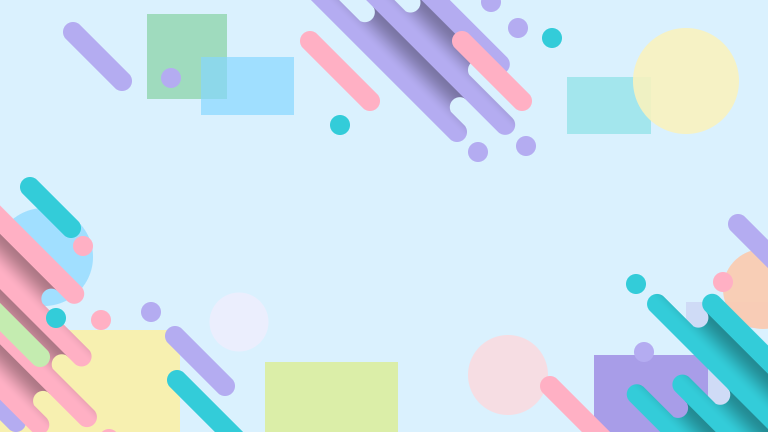
Write a Shadertoy shader that draws this background.

```glsl
// Pastel backdrop: soft rectangles and discs with fans of rounded diagonal rods.

#define VIEW_H 432.0    // canvas height in design units, y runs downward
#define ROD_R 10.0      // radius of rods and dots
#define SLAT_GAP 55.3   // diagonal spacing of rods in a fan
#define SHADE 0.32      // darkness of the shadow beside a rod
#define SHADE_W 40.0    // diagonal width of that shadow
#define FAR 900.0       // rod length that runs off the canvas

const vec3 SKY    = vec3(0.853, 0.944, 0.996);
const vec3 PURPLE = vec3(0.705, 0.675, 0.945);
const vec3 PINK   = vec3(1.00, 0.69, 0.77);
const vec3 TEAL   = vec3(0.20, 0.80, 0.85);
const vec3 BLUE   = vec3(0.63, 0.875, 1.0);
const vec3 LILAC  = vec3(0.81, 0.86, 0.965);

float pixelSize;

// Blend an ink over the colour inside a signed distance
void paint(inout vec3 col, float d, vec3 ink, float alpha) {
    col = mix(col, ink, alpha * clamp(0.5 - d / pixelSize, 0.0, 1.0));
}

float disc(vec2 p, vec2 center, float radius) {
    return length(p - center) - radius;
}

float rect(vec2 p, vec2 lo, vec2 hi) {
    vec2 d = abs(p - 0.5 * (lo + hi)) - 0.5 * (hi - lo);
    return max(d.x, d.y);
}

// Rod running down and right from a; run is its extent along x
float rod(vec2 p, vec2 a, float run) {
    vec2 q = p - a;
    return length(q - clamp(0.5 * (q.x + q.y), 0.0, run)) - ROD_R;
}

// Strip between two rods, with a round notch cut into each end
float web(vec2 p, vec2 a, float run) {
    vec2 q = p - a;
    float side = abs(q.x - q.y) * 0.7071 - ROD_R - 0.5;
    float ends = (abs(0.5 * (q.x + q.y - run)) - 0.5 * run) * 1.4142;
    ends = (abs(0.5 * (q.x + q.y) - 0.5 * run) - 0.5 * run) * 1.4142;
    float notch = ROD_R - min(length(q), length(q - run));
    return max(max(side, ends), notch);
}

// Point on the diagonal x - y = diag, at distance t along it
vec2 onDiagonal(float diag, float t) {
    return vec2(t + 0.5 * diag, t - 0.5 * diag);
}

// Parallel rods joined by webs, each shaded by its upper right neighbour
void fan(inout vec3 col, vec2 p, vec3 ink, float diag, int count,
         vec4 rodFrom, vec4 rodTo, vec3 webFrom, vec3 webTo) {
    for (int i = 0; i < count; i++) {
        float d = rod(p, onDiagonal(diag, rodFrom[i]), rodTo[i] - rodFrom[i]);
        float light = 1.0;
        if (i < count - 1) {
            float mid = diag + 0.5 * SLAT_GAP;
            d = min(d, web(p, onDiagonal(mid, webFrom[i]), webTo[i] - webFrom[i]));
            float edge = diag + 0.75 * SLAT_GAP;
            light -= SHADE * smoothstep(-SHADE_W, 0.0, p.x - p.y - edge);
        }
        paint(col, d, ink * light, 1.0);
        diag += SLAT_GAP;
    }
}

void mainImage(out vec4 fragColor, in vec2 fragCoord) {
    pixelSize = VIEW_H / iResolution.y;
    vec2 p = vec2(fragCoord.x, iResolution.y - fragCoord.y) * pixelSize;
    vec3 col = SKY;

    // Soft rectangles and discs
    paint(col, rect(p, vec2(147, 14), vec2(227, 99)), vec3(0.625, 0.86, 0.745), 1.0);
    paint(col, rect(p, vec2(201, 57), vec2(294, 115)), vec3(0.52, 0.84, 1.0), 0.68);
    paint(col, rect(p, vec2(567, 77), vec2(651, 134)), vec3(0.64, 0.90, 0.93), 1.0);
    paint(col, disc(p, vec2(686, 81), 53.0), vec3(0.98, 0.95, 0.74), 0.88);
    paint(col, disc(p, vec2(44, 257), 49.0), BLUE, 1.0);
    paint(col, rect(p, vec2(0, 330), vec2(180, 432)), vec3(0.97, 0.94, 0.69), 1.0);
    paint(col, rect(p, vec2(265, 362), vec2(398, 432)), vec3(0.86, 0.935, 0.66), 1.0);
    paint(col, disc(p, vec2(239, 322), 29.5), vec3(0.92, 0.935, 0.993), 1.0);
    paint(col, disc(p, vec2(508, 375), 40.0), vec3(0.965, 0.867, 0.89), 1.0);
    paint(col, rect(p, vec2(686, 302), vec2(768, 328)), LILAC, 1.0);
    paint(col, disc(p, vec2(763, 289), 40.0), vec3(0.985, 0.795, 0.69), 0.92);
    paint(col, rod(p, vec2(700, 375), 20.0), LILAC, 1.0);
    paint(col, rect(p, vec2(594, 355), vec2(708, 432)), vec3(0.66, 0.615, 0.91), 1.0);

    // Fans: top, lower left, lower right
    fan(col, p, PURPLE, 325.0, 3, vec4(0), vec4(294.5, 315, 282, 0),
        vec3(188.5, 206.5, 0), vec3(283.5, 274, 0));
    paint(col, rod(p, vec2(-90, 316), 106.0), PURPLE, 1.0);
    fan(col, p, PINK, -385.5, 4, vec4(-FAR), vec4(232, 252, 219, 184),
        vec3(-FAR), vec3(222, 213, 175));
    paint(col, rod(p, vec2(-60, 257), 100.0), vec3(0.77, 0.925, 0.69), 1.0);
    fan(col, p, TEAL, 242.5, 4, vec4(515.5, 533.5, 480.5, 508), vec4(FAR),
        vec3(543, 557.5, 508), vec3(FAR));

    // Loose rods
    paint(col, rod(p, vec2(73, 32), 49.0), PURPLE, 1.0);
    paint(col, rod(p, vec2(175, 336), 50.0), PURPLE, 1.0);
    paint(col, rod(p, vec2(738, 224), FAR), PURPLE, 1.0);
    paint(col, min(rod(p, vec2(310, 41), 60.0), rod(p, vec2(462, 41), 60.0)), PINK, 1.0);
    paint(col, rod(p, vec2(550, 386), FAR), PINK, 1.0);
    paint(col, min(rod(p, vec2(30, 187), 41.0), rod(p, vec2(177, 380), FAR)), TEAL, 1.0);

    // Dots, grouped by ink
    float dots = min(disc(p, vec2(171, 78), ROD_R), disc(p, vec2(491, 2), ROD_R));
    dots = min(dots, min(disc(p, vec2(518, 28), ROD_R), disc(p, vec2(478, 152), ROD_R)));
    dots = min(dots, min(disc(p, vec2(526, 146), ROD_R), disc(p, vec2(151, 312), ROD_R)));
    paint(col, min(dots, disc(p, vec2(644, 352), ROD_R)), PURPLE, 1.0);
    dots = min(disc(p, vec2(340, 125), ROD_R), disc(p, vec2(552, 38), ROD_R));
    dots = min(dots, min(disc(p, vec2(56, 318), ROD_R), disc(p, vec2(636, 284), ROD_R)));
    paint(col, dots, TEAL, 1.0);
    dots = min(disc(p, vec2(83, 246), ROD_R), disc(p, vec2(101, 320), ROD_R));
    dots = min(dots, min(disc(p, vec2(723, 282), ROD_R), disc(p, vec2(109, 439), ROD_R)));
    paint(col, dots, PINK, 1.0);

    fragColor = vec4(col, 1.0);
}
```
